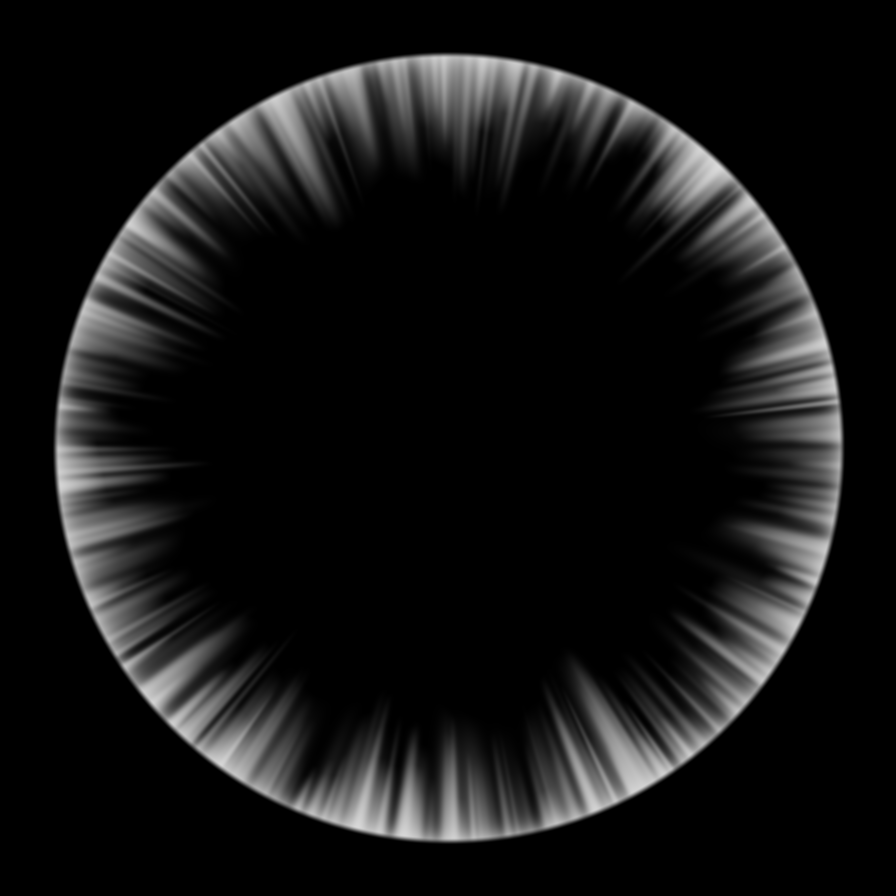
A Shadertoy shader for this background:

```glsl
// Draws a glowing white ring on black, with fine uneven rays fading toward its hollow centre.
#define CENTER vec2(0.501, 0.5)
#define RADIUS 0.439
#define EDGE_SOFTNESS 0.004
#define RIM_WIDTH 0.008
#define RIM_GLOW 1.0
#define RAY_MIN 0.045
#define RAY_MAX 0.165
#define RAY_GAIN 1.35
#define SECTORS 10.0
#define SECTOR_PHASE 0.471
#define PEAK 0.88

const float TAU = 6.2831853;

float hash(vec2 p) {
    vec3 q = fract(vec3(p.xyx) * 0.1031);
    q += dot(q, q.yzx + 33.33);
    return fract((q.x + q.y) * q.z);
}

// One jittered ray per angular cell; neighbouring rays overlap.
float rayLayer(float turn, float depth, float count, float reach) {
    float x = turn * count;
    float light = 0.0;
    for (int i = -1; i <= 1; i++) {
        float cell = floor(x) + float(i);
        float id = mod(cell, count);
        float center = cell + 0.2 + 0.6 * hash(vec2(id, count));
        float width = mix(0.22, 0.48, hash(vec2(id, count + 17.0)));
        float extent = reach * mix(RAY_MIN, RAY_MAX, hash(vec2(id, count + 31.0)));
        float strength = mix(0.12, 1.0, hash(vec2(id, count + 53.0)));
        float offset = (x - center) / width;
        float fade = pow(clamp(1.0 - depth / extent, 0.0, 1.0), 1.25);
        light += strength * exp(-offset * offset) * fade;
    }
    return light;
}

void mainImage(out vec4 fragColor, in vec2 fragCoord) {
    vec2 p = (fragCoord - 0.5 * iResolution.xy) / min(iResolution.x, iResolution.y);
    p += 0.5 - CENTER;
    float depth = RADIUS - length(p);
    float angle = atan(p.y, p.x + 1e-6);
    float turn = fract(angle / TAU);

    // Broad sectors alternate between full and thin bundles of rays.
    float sector = -cos(SECTORS * (angle - SECTOR_PHASE));
    float reach = 1.0 + 0.14 * sector;
    float inside = max(depth, 0.0);

    // Coarse, medium and fine rays.
    float rays = rayLayer(turn, inside, 61.0, reach)
               + rayLayer(turn, inside, 113.0, reach)
               + 0.8 * rayLayer(turn, inside, 193.0, reach);
    rays *= RAY_GAIN * (0.75 + 0.2 * sector);

    // Bright rim, soft exposure and a smooth outer edge.
    float rim = RIM_GLOW * exp(-inside / RIM_WIDTH);
    float disc = smoothstep(-EDGE_SOFTNESS, EDGE_SOFTNESS, depth);
    float brightness = PEAK * (1.0 - exp(-rays - rim)) * disc;
    fragColor = vec4(vec3(brightness), 1.0);
}
```
